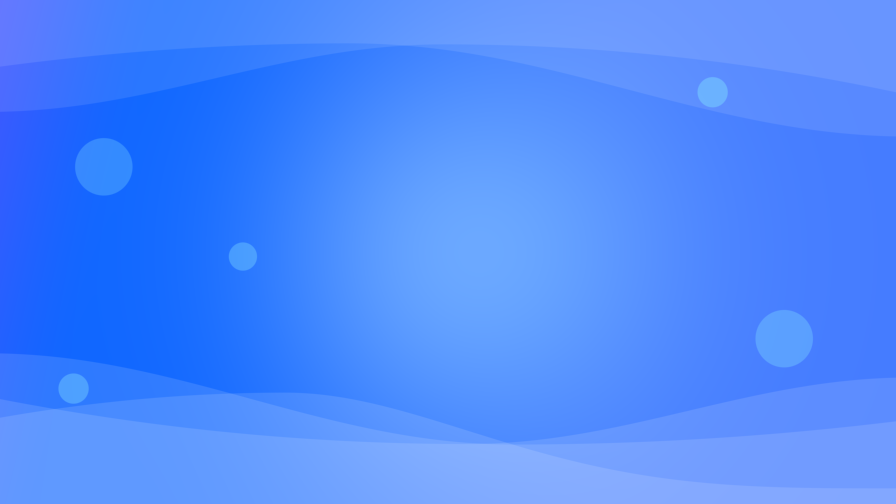
This background is drawn by a Shadertoy shader. Its source:

```glsl
#define PI 3.14159
#define AZURE vec3(0.06, 0.40, 1.0)
#define VIOLET vec3(0.28, 0.34, 1.0)
#define PERIWINKLE vec3(0.27, 0.485, 1.0)
#define GLOW_COLOR vec3(0.42, 0.66, 1.0)
#define AQUA vec3(0.48, 0.84, 1.0)
#define GLOW_CENTER vec2(0.95, 0.50)
#define GLOW_FALLOFF 6.5
#define TOP_VEIL 0.10
#define BOTTOM_VEIL 0.125

// Curve with one turning point: a parabola behind it, a skewed cosine ahead.
// The sign of span picks the direction, the sign of swing picks crest or trough.
float waveHeight(float x, vec2 turn, float span, float swing, float bend, float skew) {
    float dx = x - turn.x;
    float t = clamp(dx / span, 0.0, 1.0);
    float eased = 1.0 - pow(1.0 - t, skew);
    float ahead = 0.5 * swing * (1.0 - cos(PI * eased));
    float behind = sign(swing) * bend * dx * dx;
    return turn.y + (dx * span < 0.0 ? behind : ahead);
}

// Antialiased coverage of a signed distance, filled where it is positive
float coverage(float dist) {
    float soft = 0.8 / iResolution.y;
    return smoothstep(-soft, soft, dist);
}

vec3 backdrop(vec2 p) {
    vec3 color = mix(AZURE, PERIWINKLE, smoothstep(0.3, 1.3, p.x));
    float corner = 1.0 - smoothstep(-0.1, 0.35, p.x + 0.25 * (1.0 - p.y));
    color = mix(color, VIOLET, corner);
    vec2 offset = p - GLOW_CENTER;
    return mix(color, GLOW_COLOR, exp(-GLOW_FALLOFF * dot(offset, offset)));
}

void mainImage(out vec4 fragColor, in vec2 fragCoord) {
    vec2 p = fragCoord / iResolution.y;
    vec3 color = backdrop(p);

    // Translucent waves along the top
    float topFalling = waveHeight(p.x, vec2(0.694, 0.914), 1.111, -0.185, 0.096, 1.0);
    float topRising = waveHeight(p.x, vec2(0.880, 0.912), -0.903, -0.134, 0.118, 1.0);
    color = mix(color, vec3(1.0), TOP_VEIL * coverage(p.y - topFalling));
    color = mix(color, vec3(1.0), TOP_VEIL * coverage(p.y - topRising));

    // Translucent waves along the bottom
    float leftSwell = waveHeight(p.x, vec2(1.019, 0.118), -1.042, 0.181, 0.080, 1.0);
    float rightSwell = waveHeight(p.x, vec2(0.926, 0.119), 0.880, 0.132, 0.104, 1.0);
    float frontSwell = waveHeight(p.x, vec2(0.567, 0.221), 1.211, -0.190, 0.155, 1.61);
    color = mix(color, vec3(1.0), BOTTOM_VEIL * coverage(leftSwell - p.y));
    color = mix(color, vec3(1.0), BOTTOM_VEIL * coverage(rightSwell - p.y));
    color = mix(color, vec3(1.0), BOTTOM_VEIL * coverage(frontSwell - p.y));

    // Floating discs: center, radius, opacity
    vec4 discs[5] = vec4[5](
        vec4(0.206, 0.669, 0.057, 0.32),
        vec4(0.482, 0.491, 0.028, 0.40),
        vec4(0.146, 0.229, 0.030, 0.42),
        vec4(1.414, 0.817, 0.030, 0.50),
        vec4(1.556, 0.328, 0.057, 0.38));
    for (int i = 0; i < 5; i++) {
        vec4 disc = discs[i];
        color = mix(color, AQUA, disc.w * coverage(disc.z - distance(p, disc.xy)));
    }

    fragColor = vec4(color, 1.0);
}
```
